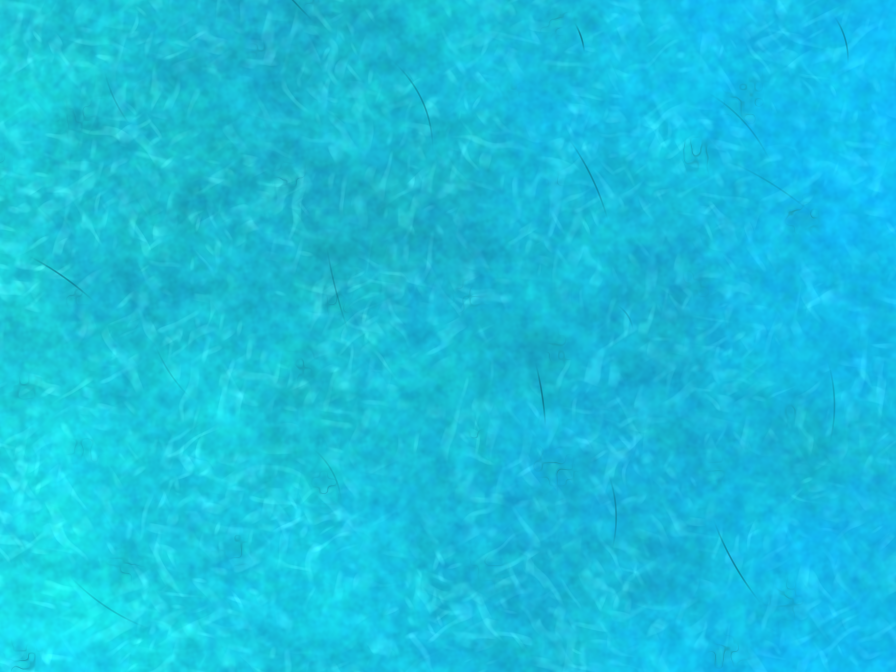
A Shadertoy shader for this texture:

```glsl
// Mottled cyan skin-like surface with pale flecks, dim pores and fine dark hairs.

const vec3 CYAN = vec3(0.10, 0.815, 0.885);
const vec3 BLUE = vec3(0.075, 0.735, 0.925);
const vec3 TEAL = vec3(0.10, 0.675, 0.765);
const vec3 HAIR = vec3(0.04, 0.40, 0.48);
const vec3 PORE = vec3(0.09, 0.58, 0.66);
const int HAIR_COUNT = 18;
const int PORE_COUNT = 30;

float hash(vec2 p) {
    vec3 q = fract(p.xyx * 0.1031);
    q += dot(q, q.yzx + 33.33);
    return fract((q.x + q.y) * q.z);
}

float noise(vec2 p) {
    vec2 i = floor(p), f = fract(p);
    f = f * f * (3.0 - 2.0 * f);
    float low = mix(hash(i), hash(i + vec2(1, 0)), f.x);
    float high = mix(hash(i + vec2(0, 1)), hash(i + vec2(1, 1)), f.x);
    return mix(low, high, f.y);
}

mat2 rotation(float angle) {
    float c = cos(angle), s = sin(angle);
    return mat2(c, s, -s, c);
}

// Layered noise, centred on zero.
float fbm(vec2 p, int octaves) {
    float sum = 0.0, weight = 0.5;
    for (int i = 0; i < octaves; i++) {
        sum += weight * (noise(p) - 0.5);
        p = rotation(0.6) * p * 2.03 + 17.3;
        weight *= 0.6;
    }
    return sum;
}

// Short pale dashes: stretched noise peaks lying along one direction.
float flecks(vec2 p, float angle, float scale) {
    vec2 q = rotation(angle) * p + 0.012 * noise(p * 30.0);
    return smoothstep(0.62, 0.95, noise(q * scale * vec2(0.35, 1.0) + angle * 50.0));
}

// Evenly spread pseudo-random point on the canvas.
vec2 scatter(float index, float seed, float aspect) {
    vec2 jitter = vec2(hash(vec2(index, seed)), hash(vec2(seed, index)));
    vec2 spread = fract(index * vec2(0.7549, 0.5698) + seed * 0.37);
    return (spread + 0.1 * (jitter - 0.5)) * vec2(aspect, 1.0);
}

// Coverage of a tapered arc centred at the origin.
float hairStroke(vec2 p, float angle, float halfLength, float bend, float width) {
    vec2 q = rotation(-angle) * p;
    float along = q.x / halfLength;
    float offset = abs(q.y - bend * halfLength * (along * along - 0.4));
    float slope = sqrt(1.0 + 4.0 * bend * bend * along * along);
    float taper = 1.0 - smoothstep(0.1, 1.0, abs(along));
    return taper * (1.0 - smoothstep(0.0, width, offset / slope));
}

float glow(vec2 p, vec2 center, float sharpness) {
    vec2 d = p - center;
    return exp(-sharpness * dot(d, d));
}

// Broad light, hue and shade.
vec3 surface(vec2 p, vec2 uv) {
    float toBlue = smoothstep(0.1, 1.0, uv.x - 0.12 * (uv.y - 0.5) + 0.5 * fbm(p * 3.0 + 8.0, 3));
    vec3 color = mix(CYAN, BLUE, toBlue);
    float shade = 0.75 * glow(uv, vec2(0.20, 0.82), 9.0);
    shade += 0.5 * glow(uv, vec2(0.57, 0.52), 9.0) + 0.2 * glow(uv, vec2(0.65, 0.1), 14.0);
    shade += 1.1 * fbm(p * 6.0 + 30.0, 4);
    color = mix(color, TEAL, clamp(shade, -0.3, 1.0));
    color += vec3(0.0, 0.045, -0.055) * fbm(p * 9.0 + 55.0, 3);
    float edge = 1.0 - smoothstep(0.0, 0.15, uv.x);
    return color + vec3(0.01, 0.04, 0.025) * edge;
}

void mainImage(out vec4 fragColor, in vec2 fragCoord) {
    vec2 uv = fragCoord / iResolution.xy;
    float aspect = iResolution.x / iResolution.y;
    vec2 p = fragCoord / iResolution.y;
    float pixel = 1.0 / iResolution.y;
    vec3 color = surface(p, uv);

    // Soft mottling, tight grain and pale flecks.
    float strength = mix(1.15, 0.85, uv.x);
    color += vec3(0.03, 0.15, 0.12) * strength * fbm(p * 32.0, 3);
    color += vec3(0.03, 0.12, 0.10) * strength * fbm(p * 95.0 + 12.0, 2);
    color += vec3(0.0, 0.035, -0.035) * (noise(p * 70.0 + 90.0) - 0.5);
    for (int i = 0; i < 4; i++) {
        float angle = 0.2 + 0.8 * float(i);
        float patchy = smoothstep(0.3, 0.75, noise(p * 14.0 + angle * 20.0));
        color += vec3(0.06, 0.06, 0.05) * strength * patchy * flecks(p, angle, 105.0);
    }

    // Pores: dim smudges holding a few dark and green squiggles.
    for (int i = 0; i < PORE_COUNT; i++) {
        float id = float(i);
        float size = mix(0.012, 0.026, hash(vec2(id, 3.0)));
        vec2 q = p - scatter(id, 2.0, aspect);
        q += 0.024 * (vec2(noise(p * 45.0), noise(p * 45.0 + 20.0)) - 0.5);
        float smudge = exp(-dot(q, q) / (size * size));
        float ripple = noise(p * 85.0 + id) - 0.5;
        float squiggle = 1.0 - smoothstep(0.0, 0.14, abs(ripple));
        float depth = mix(0.2, 0.6, hash(vec2(id, 9.0)));
        color = mix(color, PORE, smudge * depth * (0.55 + 0.9 * squiggle));
        color += vec3(0.03, 0.10, 0.03) * smudge * depth * smoothstep(0.12, 0.3, ripple);
    }

    // Hairs: mostly falling to the right, many nearly faded out.
    for (int i = 0; i < HAIR_COUNT; i++) {
        float id = float(i);
        float angle = -0.9 + 1.3 * (hash(vec2(id, 11.0)) - 0.5);
        float halfLength = mix(0.022, 0.085, hash(vec2(id, 12.0)));
        float bend = 0.5 * (hash(vec2(id, 13.0)) - 0.5);
        float opacity = mix(0.2, 0.85, pow(hash(vec2(id, 14.0)), 2.0));
        vec2 q = p - scatter(id, 5.0, aspect);
        float hair = hairStroke(q, angle, halfLength, bend, 0.0016 + 0.5 * pixel);
        color = mix(color, HAIR, hair * opacity);
    }

    fragColor = vec4(clamp(color, 0.0, 1.0), 1.0);
}
```
